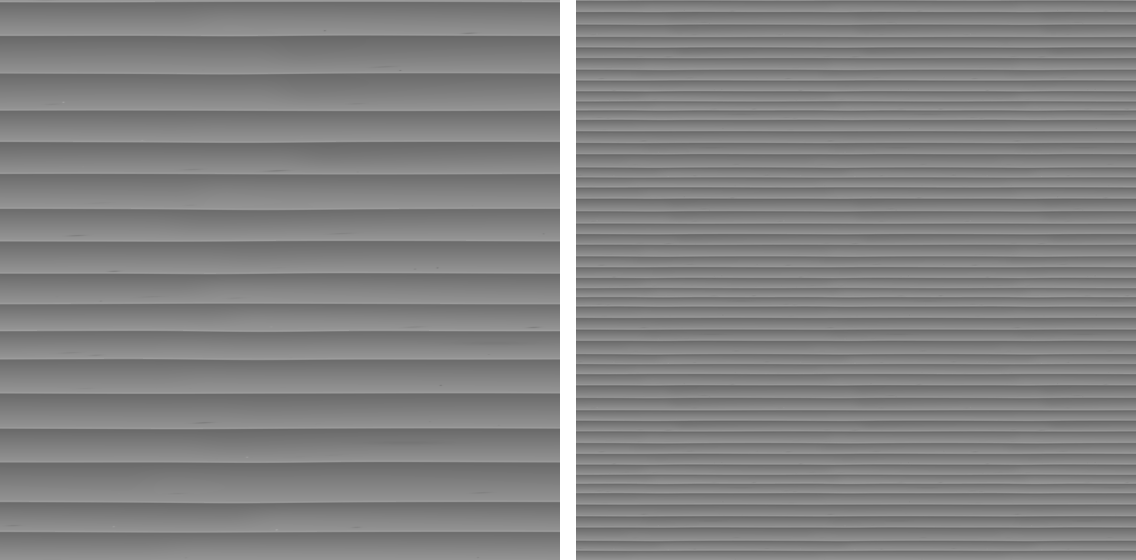
Left, the tile; right, the same tile 3 across and 3 down.
Give the GLSL for this texture, as a Shadertoy shader.

```glsl
const float TAU = 6.28319;
const float SLATS = 17.0;

float hash(vec2 p) {
    return fract(sin(dot(p, vec2(127.1, 311.7))) * 43758.5);
}

// Slat number wrapped to 0..16
float wrapSlat(float slat) {
    return floor(mod(slat + 0.5, SLATS));
}

// Signed shortest distance on a repeating unit axis
float wrapDelta(float d) {
    return fract(d + 0.5) - 0.5;
}

// Upper edge of a slat, measured downwards: uneven spacing plus a slight sag
float slatEdge(float slat, float x) {
    float id = wrapSlat(slat);
    float a = TAU * id / SLATS;
    float shift = 0.15
        + dot(vec4(0.166, 0.074, 0.074, 0.032),
              sin(a * vec4(1, 2, 3, 4) + vec4(-0.15, 2.96, -1.87, -2.61)))
        + dot(vec4(0.033, 0.022, 0.018, 0.013),
              sin(a * vec4(5, 6, 7, 8) + vec4(-2.57, -0.2, 0.09, 1.24)));
    float sag = pow(0.5 + 0.5 * cos(TAU * (x - 0.32 - 0.16 * hash(vec2(id, 1.0)))), 6.0);
    float bow = sin(TAU * (x + hash(vec2(id, 2.0))));
    return (slat + shift) / SLATS
        + 0.0028 * sag * (hash(vec2(id, 3.0)) - 0.2) + 0.0005 * bow;
}

// Soft change of tone where a slat is bent, fading out along its length
float bendTone(float id, float x) {
    float along = fract(x - 0.22 - 0.28 * hash(vec2(id, 4.0)));
    float fade = (1.0 - along) * (1.0 - along) * smoothstep(0.0, 0.1, along);
    return 0.045 * (hash(vec2(id, 5.0)) - 0.5) * fade;
}

// Faint streaks and small specks, mostly close to the lower lip
float marks(float id, float x, float top, float bottom, float y) {
    float tone = 0.0;
    for (float k = 0.0; k < 4.0; k++) {
        vec2 seed = vec2(id + 20.0, k * 7.0 + 3.0);
        float dx = wrapDelta(x - hash(seed));
        float lift = mix(0.03, 0.22, hash(seed + 1.3));
        float dy = y - mix(bottom, top, lift) + 0.04 * dx;
        bool speck = k > 1.5;
        vec2 size = speck ? vec2(0.0022, 0.0012)
                          : vec2(mix(0.008, 0.022, hash(seed + 2.7)), 0.0014);
        vec2 q = vec2(dx, dy) / size;
        float strength = 0.09 * pow(hash(seed + 4.1), 2.0);
        float direction = speck && hash(seed + 5.9) > 0.6 ? 1.0 : -1.0;
        tone += direction * strength * exp(-dot(q, q));
    }
    // Long, broad smear on a few slats
    vec2 smear = vec2(wrapDelta(x - hash(vec2(id, 8.0))) / 0.07,
                      (y - mix(top, bottom, 0.45)) / 0.0035);
    return tone - 0.022 * step(0.8, hash(vec2(id, 9.0))) * exp(-dot(smear, smear));
}

void mainImage(out vec4 fragColor, in vec2 fragCoord) {
    vec2 uv = fragCoord / iResolution.xy;
    float x = uv.x;
    float y = 1.0 - uv.y;
    float soft = 1.5 / iResolution.y;

    // Find the slat below the nearest edge above this point
    float first = floor(y * SLATS) - 2.0;
    float slat = first;
    for (float k = 1.0; k < 5.0; k++) {
        if (slatEdge(first + k, x) <= y) slat = first + k;
    }
    float top = slatEdge(slat, x);
    float bottom = slatEdge(slat + 1.0, x);
    float id = wrapSlat(slat);

    // Dark under the slat above, lighter towards the lower lip
    float t = (y - top) / (bottom - top);
    float shade = mix(0.41, 0.582, pow(t, 0.95));
    shade += 0.016 * (hash(vec2(id, 6.0)) - 0.5);
    shade += bendTone(id, x) * sin(TAU * 0.5 * t);
    shade += marks(id, x, top, bottom, y);

    // Thin bright lip, and a smoothed step to the next slat
    shade += 0.025 * smoothstep(0.003, 0.0005, bottom - y);
    shade = mix(0.59, shade, smoothstep(0.0, soft, y - top));

    fragColor = vec4(vec3(shade), 1.0);
}
```
